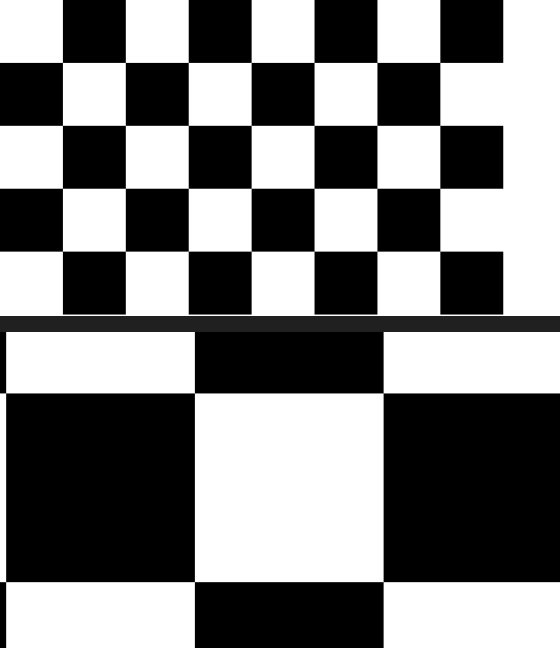
Top: the whole. Bottom: its middle third, enlarged.
Write a Shadertoy shader that draws this pattern.

```glsl
// Square wave per axis: +1 on even cells, -1 on odd cells, smoothed over one pixel
vec2 squareWave(vec2 p, float pixel) {
    vec2 edgeDistance = abs(mod(p - 0.5, 2.0) - 1.0) - 0.5;
    return clamp(2.0 * edgeDistance / pixel, -1.0, 1.0);
}

void mainImage(out vec4 fragColor, in vec2 fragCoord) {
    // Cell coordinates, counted from the upper left corner
    float cellSize = iResolution.y * 43.0 / 216.0;
    vec2 cell = vec2(fragCoord.x, iResolution.y - fragCoord.y) / cellSize;
    float pixel = 1.0 / cellSize;
    vec2 board = vec2(8.0, 5.0);

    // Opposite signs on the two axes give the dark squares
    vec2 wave = squareWave(min(cell, board - 0.5), pixel);
    float dark = 0.5 - 0.5 * wave.x * wave.y;

    // White margin to the right of and below the board
    vec2 inside = clamp(0.5 + (board - cell) / pixel, 0.0, 1.0);
    dark *= inside.x * inside.y;

    fragColor = vec4(vec3(1.0 - dark), 1.0);
}
```
